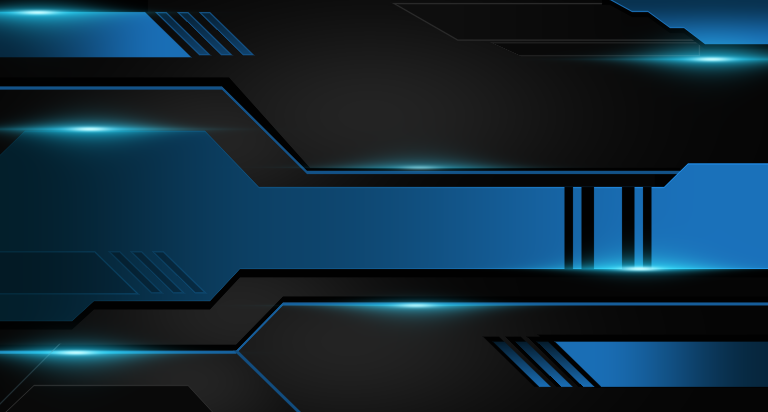
This background is drawn by a Shadertoy shader. Its source:

```glsl
// Dark technical backdrop: bevelled blue panels, slanted stripes and neon flares.
// Edges are piecewise ramps in x used as distances; painted back to front.
// Space: x runs 0..7.68 rightwards, y runs 0..4.1 downwards from the top.

const vec3 CYAN = vec3(0.10, 0.76, 0.92);
const vec3 BLUE = vec3(0.10, 0.43, 0.71);
const vec3 NAVY = vec3(0.025, 0.15, 0.24);
const vec3 BLACK = vec3(0.004);

// Level y0 until x0, sloping to y1 at x1, then level again
float ramp(float x, float x0, float x1, float y0, float y1) {
    return mix(y0, y1, clamp((x - x0) / (x1 - x0), 0.0, 1.0));
}

void paint(inout vec3 col, vec3 ink, float d) {
    float soft = 3.0 / iResolution.y;
    col = mix(col, ink, smoothstep(soft, -soft, d));
}

// Fill with a thin outline
void panel(inout vec3 col, vec3 ink, vec3 outline, float d) {
    paint(col, outline, d);
    paint(col, ink, d + 0.012);
}

// Negative between the heights top and bottom
float band(float y, float top, float bottom) {
    return max(top - y, y - bottom);
}

// Soft grey sheen around a centre
vec3 sheen(vec2 p, float cx, float cy, float size) {
    vec2 q = (p - vec2(cx, cy)) / vec2(size, 0.3 + size * 0.35);
    return vec3(0.018 + 0.12 * exp(-dot(q, q)));
}

// Positive right of a diagonal leaning right going down
float lean(vec2 p, float x, float y) {
    return (p.x - x - (p.y - y) * 1.03) * 0.7;
}

// Three leaning bars
float bars(vec2 p, float x, float y, float height, float width) {
    float u = lean(p, x, y) / 0.7;
    u -= 0.218 * clamp(floor(u / 0.218), 0.0, 2.0);
    return max(band(u, 0.0, width) * 0.7, band(p.y, y, y + height));
}

// Horizontal flare with separate reach above and below, and a hot core
void flare(inout vec3 col, vec2 p, float x, float y, float up, float down, float power) {
    vec2 q = p - vec2(x, y);
    float along = exp(-q.x * q.x / 0.75);
    float halo = along * exp(-abs(q.y) / ((q.y < 0.0 ? up : down) * (0.25 + along)));
    float core = exp(-q.x * q.x / 0.035 - q.y * q.y / 0.0005);
    col = 1.0 - (1.0 - col) * (1.0 - CYAN * halo * power);
    col = mix(col, vec3(0.75, 0.98, 1.0), core * power * power);
}

void mainImage(out vec4 fragColor, in vec2 fragCoord) {
    vec2 p = fragCoord / iResolution.xy;
    p = vec2(p.x, 1.0 - p.y) * vec2(7.68, 4.1);
    float x = p.x, y = p.y;

    // Upper plate with two layered slats
    vec3 col = sheen(p, 3.7, 1.15, 2.1);
    float slat = max(band(y, 0.42, 0.56), 4.9 + (y - 0.42) * 2.2 - x);
    panel(col, vec3(0.035), vec3(0.13), max(slat, x - 7.0));
    slat = max(band(y, 0.03, 0.405), (3.92 + (y - 0.03) * 1.75 - x) * 0.5);
    panel(col, vec3(ramp(x, 4.5, 6.5, 0.055, 0.025)), vec3(0.17), max(slat, x - 6.95));

    // Stepped blue corner, top right
    float stair = y - ramp(x, 6.1, 6.32, 0.0, 0.12) - ramp(x, 6.48, 6.7, 0.0, 0.16)
                - ramp(x, 6.84, 7.05, 0.0, 0.16);
    paint(col, BLACK, max(stair - 0.05, 6.02 - x));
    panel(col, mix(NAVY * 1.3, BLUE, smoothstep(0.0, 0.45, y)), BLUE, max(stair, 6.1 - x));

    // Blue tab and stripes, top left
    paint(col, BLACK, max(y - 0.125, x - 1.48));
    paint(col, mix(NAVY, BLUE, smoothstep(0.0, 1.7, x)), max(band(y, 0.12, 0.57), lean(p, 1.45, 0.12)));
    panel(col, mix(NAVY * 0.6, BLUE * 0.6, y / 0.55), BLUE * 0.75, bars(p, 1.55, 0.12, 0.43, 0.115));

    // Grey strip under the upper plate, with a black and a blue rim
    float rim = ramp(x, 2.22, 3.07, 0.86, 1.70);
    paint(col, sheen(p, 2.2, 1.4, 1.5), rim - y);
    paint(col, BLACK, max(band(y, ramp(x, 2.29, 3.1, 0.77, 1.67), rim), x - 6.8));
    paint(col, BLUE * 0.75, max(band(y, rim, rim + 0.032), x - 6.8));
    paint(col, BLACK, max(band(y, 1.74, 1.87), 6.55 - x));

    // Main blue panel
    float top = ramp(x, 2.05, 2.59, 1.3, 1.86) + ramp(x, 0.0, 0.25, 0.24, 0.0)
              - ramp(x, 6.64, 6.88, 0.0, 0.235);
    float bottom = ramp(x, 0.72, 0.94, 3.2, 3.0) - ramp(x, 2.1, 2.4, 0.0, 0.32);
    vec3 fill = mix(vec3(0.012, 0.12, 0.17), vec3(0.05, 0.26, 0.41), smoothstep(0.0, 3.0, x));
    fill = mix(fill, BLUE * 1.03, smoothstep(2.6, 7.2, x));
    panel(col, fill, fill * 1.25, band(y, top, bottom));

    // Sunken plate and stripes inside the panel
    panel(col, fill * 0.85, fill * 1.5, max(band(y, 2.5, 2.93), lean(p, 0.95, 2.5)));
    panel(col, fill * 0.75, fill * 1.3, bars(p, 1.08, 2.5, 0.42, 0.12));

    // Mirrored pairs of black posts
    float side = abs(x - 6.08);
    paint(col, BLACK, max(min(band(side, 0.35, 0.435), band(side, 0.14, 0.265)), band(y, 1.86, 2.69)));

    // Lower grey strip and the plates beneath it
    paint(col, sheen(p, 2.4, 3.1, 1.5), bottom - y);
    paint(col, BLACK, band(y, bottom, bottom + 0.08));
    float ledge = ramp(x, 2.36, 2.83, 3.49, 3.01);
    float divide = lean(p, 2.36, 3.49);
    paint(col, sheen(p, 3.5, 3.4, 1.9), ledge - y);
    paint(col, sheen(p, 1.9, 3.8, 1.2), max(3.49 - y, divide));
    paint(col, BLACK, band(y, ledge - 0.06, ledge));
    paint(col, BLUE * 0.85, band(y, ledge, ledge + 0.03));
    paint(col, BLUE * 0.7, max(abs(divide) - 0.015, 3.49 - y));
    float foot = ramp(x, 0.0, 0.34, 4.15, 3.83) + ramp(x, 1.88, 2.14, 0.0, 0.28);
    panel(col, vec3(0.035), vec3(0.17), max(foot - y, divide));
    paint(col, vec3(0.12, 0.17, 0.19), max(abs(x + y - 4.02) - 0.009, 3.42 - y));

    // Blue tab and stripes, bottom right
    float slant = -lean(p, 5.55, 3.4);
    paint(col, BLACK, max(band(y, 3.33, 3.86), slant - 0.07));
    paint(col, mix(BLUE, NAVY, smoothstep(5.9, 7.7, x)), max(band(y, 3.4, 3.85), slant));
    paint(col, BLACK, bars(p, 4.83, 3.35, 0.5, 0.16));
    paint(col, mix(NAVY * 0.7, BLUE, (y - 3.4) / 0.45), bars(p, 4.93, 3.4, 0.45, 0.115));

    // Neon flares along the edges
    flare(col, p, 0.38, 0.125, 0.05, 0.09, 1.0);
    flare(col, p, 7.12, 0.59, 0.09, 0.07, 1.0);
    flare(col, p, 0.90, 1.285, 0.06, 0.07, 1.0);
    flare(col, p, 4.20, 1.67, 0.06, 0.012, 0.65);
    flare(col, p, 6.40, 2.675, 0.08, 0.035, 1.0);
    flare(col, p, 4.16, 3.04, 0.03, 0.06, 0.9);
    flare(col, p, 0.76, 3.51, 0.06, 0.08, 1.0);
    fragColor = vec4(col, 1.0);
}
```
